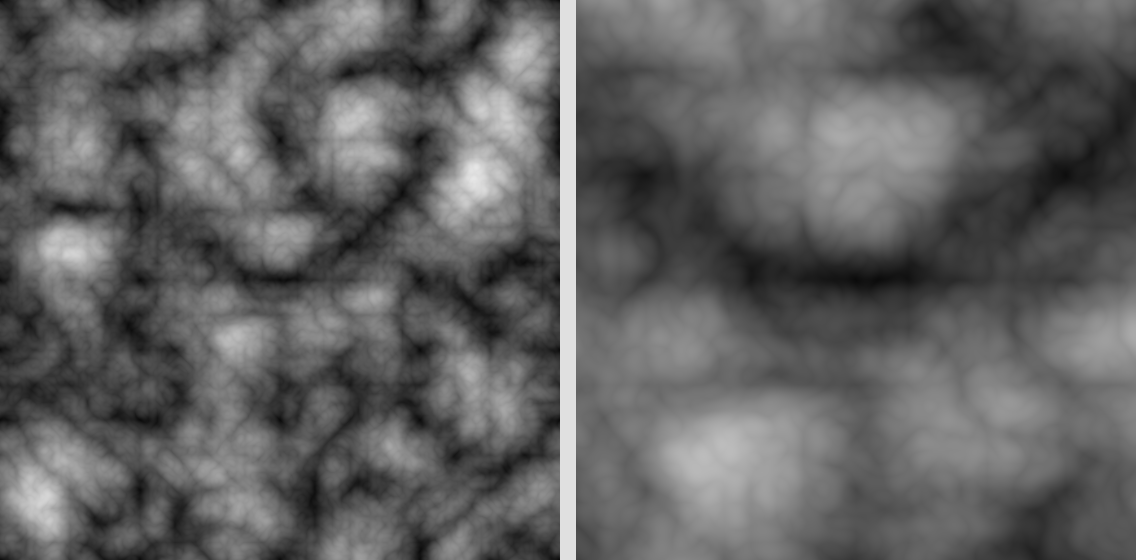
Left: the whole. Right: its middle third, enlarged.
Write a Shadertoy shader that draws this texture.

```glsl
// Tiling grey turbulence: smoky clouds split by dark creases, from folded gradient noise.

const float BASE_CELLS  = 4.0;    // lattice cells across the canvas in the first octave
const int   OCTAVES     = 5;
const float GAIN        = 0.5;    // amplitude ratio between octaves
const float CREASE_SOFT = 0.012;  // rounding of the folded creases
const float BLACK_LEVEL = 0.02;
const float BRIGHTNESS  = 1.03;
const uint  SEED        = 7u;
const float TAU         = 6.2831853;

// Integer hash of a lattice point in one octave
uint hashLattice(uvec2 p, uint layer) {
    uint h = p.x * 1597u + p.y * 51749u + (layer + SEED) * 7919u;
    h = (h ^ (h >> 16)) * 73244475u;
    h = (h ^ (h >> 16)) * 73244475u;
    return h ^ (h >> 16);
}

// One of eight unit directions; the lattice wraps after "cells" points
vec2 gradientAt(vec2 lattice, float cells, uint layer) {
    uint direction = hashLattice(uvec2(mod(lattice, cells)), layer) & 7u;
    float angle = float(direction) * TAU / 8.0;
    return vec2(cos(angle), sin(angle));
}

// Gradient noise with a quintic fade, zero at every lattice point
float gradientNoise(vec2 p, float cells, uint layer) {
    vec2 cell = floor(p);
    vec2 f = p - cell;
    vec2 fade = f * f * f * (f * (f * 6.0 - 15.0) + 10.0);
    vec2 right = vec2(1.0, 0.0);
    vec2 up = vec2(0.0, 1.0);
    float a = dot(gradientAt(cell, cells, layer), f);
    float b = dot(gradientAt(cell + right, cells, layer), f - right);
    float c = dot(gradientAt(cell + up, cells, layer), f - up);
    float d = dot(gradientAt(cell + 1.0, cells, layer), f - 1.0);
    return mix(mix(a, b, fade.x), mix(c, d, fade.x), fade.y);
}

// Absolute value with a slightly rounded crease
float softFold(float n) {
    return sqrt(n * n + CREASE_SOFT * CREASE_SOFT);
}

// Sum of folded octaves, each with twice the cells of the last
float turbulence(vec2 uv) {
    float sum = 0.0;
    float amplitude = 1.0;
    float cells = BASE_CELLS;
    for (int i = 0; i < OCTAVES; i++) {
        sum += amplitude * softFold(gradientNoise(uv * cells, cells, uint(i)));
        amplitude *= GAIN;
        cells *= 2.0;
    }
    return sum;
}

void mainImage(out vec4 fragColor, in vec2 fragCoord) {
    vec2 uv = fragCoord / iResolution.xy;
    float grey = BLACK_LEVEL + BRIGHTNESS * turbulence(uv);
    fragColor = vec4(vec3(clamp(grey, 0.0, 1.0)), 1.0);
}
```
